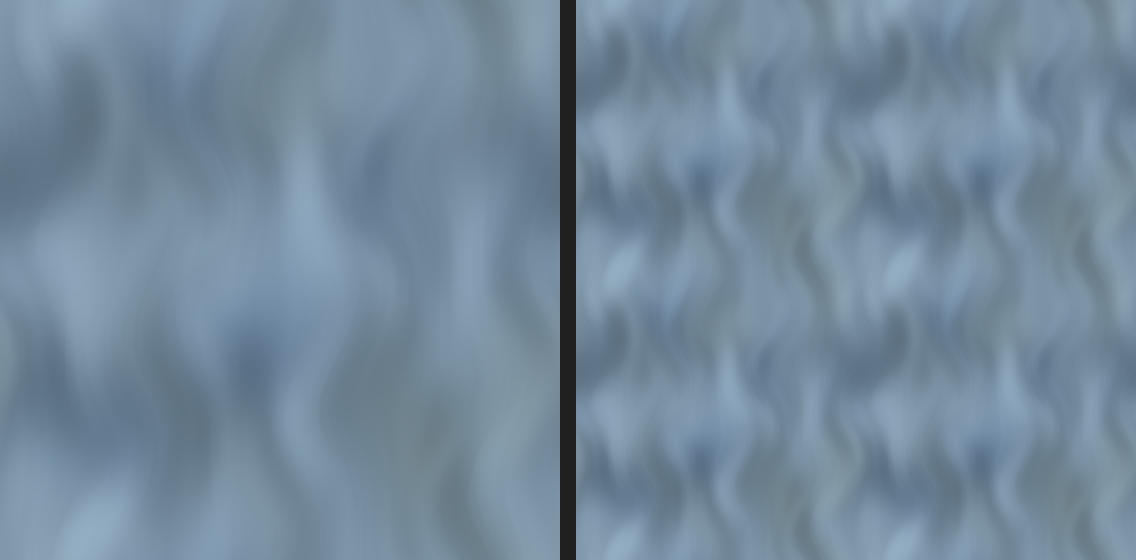
Left: one tile. Right: repeated 2 by 2.
Write a WebGL 1 fragment shader that draws this texture.

```glsl
precision highp float;
// Soft, blurred vertical streaks of slate blue, drifting like mist; tiles in both directions.

uniform vec2 u_resolution;

const float TAU = 6.2831853;
const vec3 SLATE = vec3(0.457, 0.546, 0.617);
const vec3 LIGHT_STEP = vec3(0.098, 0.108, 0.116);
const vec3 BLUE_SHIFT = vec3(-0.014, -0.004, 0.024);

// Three random values in 0..1 per cell
vec3 hash3(vec2 cell, float seed) {
  vec3 p = fract(vec3(cell.xyx + seed * 7.31) * vec3(0.1031, 0.1030, 0.0973));
  p += dot(p, p.yxz + 33.33);
  return fract((p.xxy + p.yzz) * p.zyx);
}

// Cellular noise: one soft blob of random sign and strength per cell, wrapping after "repeats" cells
float blobNoise(vec2 uv, vec2 repeats, float seed) {
  vec2 p = uv * repeats;
  vec2 base = floor(p);
  float sum = 0.0;
  for (int y = -1; y <= 1; y++) {
    for (int x = -1; x <= 1; x++) {
      vec2 cell = base + vec2(float(x), float(y));
      vec3 rnd = hash3(mod(cell, repeats), seed);
      vec2 toBlob = cell + rnd.xy - p;
      float falloff = max(0.0, 1.0 - dot(toBlob, toBlob));
      sum += (2.0 * rnd.z - 1.0) * falloff * falloff * falloff;
    }
  }
  return sum;
}

// A sine wave with a whole number of periods per tile
float wave(vec2 uv, vec2 periods, float phase) {
  return sin(TAU * (dot(uv, periods) + phase));
}

// Sideways sway that bends the streaks
vec2 sway(vec2 uv, float amount) {
  float dx = wave(uv, vec2(1.0, 2.0), 0.15) + 0.6 * wave(uv, vec2(-2.0, 3.0), 0.6);
  float dy = wave(uv, vec2(3.0, 1.0), 0.35) + 0.6 * wave(uv, vec2(5.0, -1.0), 0.8);
  return uv + amount * vec2(dx, 1.4 * dy);
}

// Broad light and dark bands across the tile
float bands(vec2 uv) {
  return 0.7 * wave(uv, vec2(0.0, 2.0), 0.25)
       + 0.3 * wave(uv, vec2(2.0, 1.0), 0.1)
       + 0.3 * wave(uv, vec2(-1.0, 2.0), 0.45);
}

// Compresses extremes without a hard limit
float softLimit(float value, float strength) {
  return value / sqrt(1.0 + strength * value * value);
}

void main() {
  vec2 uv = gl_FragCoord.xy / u_resolution;
  vec2 bent = sway(uv, 0.022);

  // Lightness, from broad bands down to faint brush fibres
  float tone = 0.45 * bands(bent)
             + 0.85 * blobNoise(bent, vec2(10.0, 4.0), 1.0)
             + 0.35 * blobNoise(bent, vec2(17.0, 6.0), 2.0)
             + 0.05 * blobNoise(bent, vec2(96.0, 6.0), 3.0);
  tone = softLimit(tone, 0.25);

  // Drift between grey teal and clearer blue
  float hue = blobNoise(bent, vec2(6.0, 4.0), 4.0);

  gl_FragColor = vec4(SLATE + tone * LIGHT_STEP + hue * BLUE_SHIFT, 1.0);
}
```
